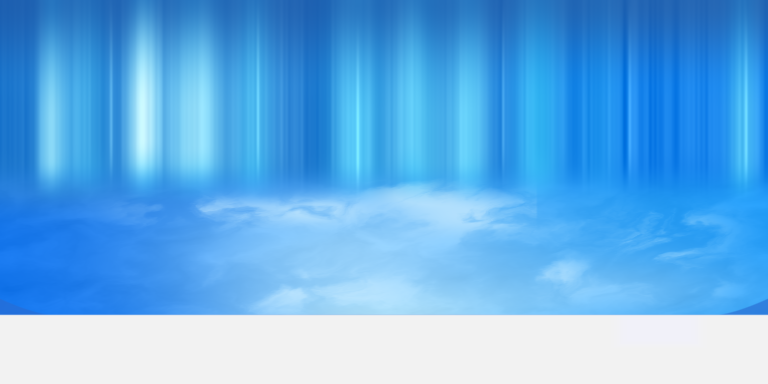
Write a Shadertoy shader that draws this background.

```glsl
#define FLOOR_Y 0.18
#define CURTAIN_END 0.515
#define STREAK_FREQ 75.0
#define STREAK_GAIN 0.30
#define CLOUD_GAIN 0.80
#define FLOOR_COLOR vec3(0.95)
#define TOP_COLOR vec3(0.13, 0.39, 0.70)
#define CYAN vec3(0.27, 0.80, 0.99)
#define PALE vec3(0.79, 0.95, 0.99)
#define SKY_LEFT vec3(0.05, 0.44, 0.92)
#define SKY_RIGHT vec3(0.12, 0.60, 0.96)
#define HAZE vec3(0.59, 0.82, 0.98)

// Light bands: x, width, strength, whiteness
const vec4 BANDS[11] = vec4[11](
    vec4(0.067, 0.016, 0.75, 0.55), vec4(0.110, 0.030, 0.50, 0.12),
    vec4(0.187, 0.020, 0.90, 0.92), vec4(0.255, 0.035, 0.85, 0.60),
    vec4(0.330, 0.024, 0.65, 0.12), vec4(0.465, 0.035, 0.80, 0.12),
    vec4(0.545, 0.035, 0.85, 0.22), vec4(0.610, 0.024, 0.85, 0.25),
    vec4(0.700, 0.030, 0.80, 0.00), vec4(0.780, 0.030, 0.30, 0.00),
    vec4(0.967, 0.018, 0.75, 0.18));

// Cloud patches: centre, radii
const vec4 CLOUDS[8] = vec4[8](
    vec4(0.26, 0.45, 0.08, 0.035), vec4(0.41, 0.45, 0.07, 0.035),
    vec4(0.54, 0.50, 0.06, 0.035), vec4(0.61, 0.44, 0.10, 0.060),
    vec4(0.85, 0.40, 0.08, 0.055), vec4(0.70, 0.28, 0.07, 0.050),
    vec4(0.88, 0.28, 0.05, 0.060), vec4(0.42, 0.24, 0.13, 0.060));

float hash(vec2 p) {
    return fract(sin(dot(p, vec2(127.1, 311.7))) * 43758.5453);
}

float noise(vec2 p) {
    vec2 i = floor(p), f = fract(p);
    f = f * f * (3.0 - 2.0 * f);
    return mix(mix(hash(i), hash(i + vec2(1, 0)), f.x),
               mix(hash(i + vec2(0, 1)), hash(i + vec2(1, 1)), f.x), f.y);
}

float fbm(vec2 p) {
    float sum = 0.0, gain = 0.5;
    for (int i = 0; i < 5; i++) {
        sum += gain * noise(p);
        p = mat2(1.6, 1.2, -1.2, 1.6) * p + 7.3;
        gain *= 0.5;
    }
    return sum;
}

float glow(vec2 p, vec2 centre, vec2 radius) {
    vec2 d = (p - centre) / radius;
    return exp(-dot(d, d));
}

// Fine vertical lines, summed over octaves
float streaks(float x) {
    float sum = 0.0, gain = 0.5;
    for (int i = 0; i < 3; i++) {
        float freq = STREAK_FREQ * exp2(float(i));
        sum += gain * (noise(vec2(x * freq, float(i) * 9.0)) - 0.5);
        gain *= 0.7;
    }
    return sum;
}

vec3 curtain(vec2 p) {
    float light = 0.0, white = 0.0;
    for (int i = 0; i < 11; i++) {
        vec4 b = BANDS[i];
        float g = exp(-pow((p.x - b.x) / b.y, 2.0));
        light += g * b.z;
        white += g * b.w;
    }
    float fine = streaks(p.x);
    float reach = 0.06 * (noise(vec2(p.x * 30.0, 4.0)) - 0.5);
    float rise = 1.0 - smoothstep(0.70, 1.02, p.y + reach);
    float body = rise * smoothstep(0.46, 0.62, p.y + reach);

    vec3 base = mix(vec3(0.16, 0.51, 0.83), vec3(0.06, 0.49, 0.91), smoothstep(0.55, 0.8, p.x));
    vec3 col = mix(TOP_COLOR, base, smoothstep(1.0, 0.76, p.y));
    col = mix(col, CYAN, min(light, 1.0) * mix(0.22, 1.0, rise));
    col = mix(col, PALE, min(white, 1.0) * body);
    col += fine * STREAK_GAIN * vec3(0.8, 0.7, 0.4) * mix(0.25, 1.0, body);

    // Thin bright rays
    float rays[6] = float[6](0.145, 0.336, 0.466, 0.655, 0.820, 0.972);
    for (int i = 0; i < 6; i++)
        col += vec3(0.17, 0.15, 0.08) * body * exp(-pow((p.x - rays[i]) / 0.0022, 2.0));
    return col;
}

vec3 sky(vec2 p) {
    vec3 col = mix(SKY_LEFT, SKY_RIGHT, smoothstep(0.1, 0.75, p.x));
    col = mix(col, vec3(0.22, 0.53, 0.83), 0.6 * glow(p, vec2(0.08, 0.51), vec2(0.18, 0.07)));
    col = mix(col, HAZE, 0.95 * glow(p, vec2(0.46, 0.34), vec2(0.27, 0.20)));
    col = mix(col, HAZE, 0.60 * glow(p, vec2(0.80, 0.24), vec2(0.20, 0.10)));
    col = mix(col, vec3(0.75, 0.92, 0.99), 0.8 * glow(p, vec2(0.50, 0.18), vec2(0.20, 0.09)));

    // Wispy clouds
    float mask = 0.0;
    for (int i = 0; i < 8; i++) mask += glow(p, CLOUDS[i].xy, CLOUDS[i].zw);
    mask *= 1.0 - 0.8 * smoothstep(0.697, 0.701, p.x) * smoothstep(0.40, 0.44, p.y)
                      * (1.0 - smoothstep(0.74, 0.79, p.x));
    vec2 q = vec2(p.x * 14.0, p.y * 17.0 - p.x * 4.0);
    float wisps = fbm(q + 1.6 * vec2(fbm(q + 3.1), fbm(q + 8.7)));
    float cover = smoothstep(0.34, 0.72, wisps) * min(mask, 1.0);
    col += 0.10 * (wisps - 0.48);
    return mix(col, vec3(0.77, 0.91, 0.99), cover * CLOUD_GAIN);
}

void mainImage(out vec4 fragColor, in vec2 fragCoord) {
    vec2 p = fragCoord / iResolution.xy;
    float px = 1.0 / iResolution.y;
    float blend = smoothstep(CURTAIN_END - 0.055, CURTAIN_END + 0.065, p.y);
    vec3 col = mix(sky(p), curtain(p), blend);

    // Shaded arcs in the lower corners
    float side = max(0.0, 1.0 - min(p.x, 1.0 - p.x) / 0.065);
    float arc = FLOOR_Y + 0.042 * pow(side, 1.4);
    col = mix(col, vec3(0.16, 0.42, 0.82), 0.65 * (1.0 - smoothstep(arc - px, arc + px, p.y)));

    // Flat floor with a faint tinted patch
    vec2 d = abs(p - vec2(0.858, 0.14)) - vec2(0.05, 0.035);
    float patchMask = 1.0 - smoothstep(-0.01, 0.015, max(d.x, d.y));
    vec3 ground = mix(FLOOR_COLOR, vec3(0.945, 0.945, 0.975), patchMask);
    col = mix(ground, col, smoothstep(FLOOR_Y - px, FLOOR_Y + px, p.y));
    fragColor = vec4(clamp(col, 0.0, 1.0), 1.0);
}
```
